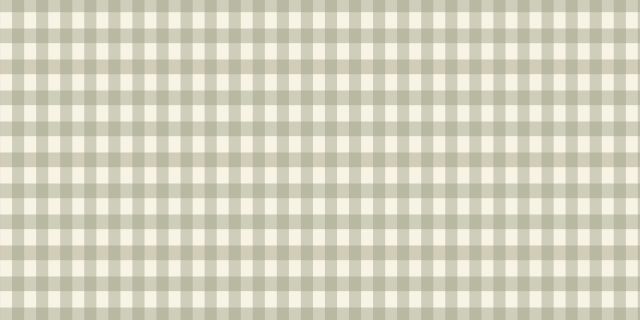
This pattern is drawn by a Shadertoy shader. Its source:

```glsl
// Antialiased stripe coverage around each whole number, per axis
vec2 stripeCoverage(vec2 cell, vec2 halfWidth, vec2 pixel) {
    vec2 fromCentre = abs(cell - round(cell));
    return clamp((halfWidth - fromCentre) / pixel + 0.5, 0.0, 1.0);
}

void mainImage(out vec4 fragColor, in vec2 fragCoord) {
    vec2 repeats = vec2(26.593, 10.323);
    vec2 cell = fragCoord / iResolution.xy * repeats - vec2(0.753, 0.167);
    vec2 stripe = stripeCoverage(cell, vec2(0.252, 0.237), repeats / iResolution.xy);

    // Cream ground, one layer of sage, and two layers where stripes cross
    vec3 cream = vec3(0.968, 0.957, 0.898);
    vec3 sage = vec3(0.812, 0.808, 0.729);
    vec3 deepSage = vec3(0.718, 0.725, 0.639);
    vec3 color = mix(mix(cream, sage, stripe.x), mix(sage, deepSage, stripe.x), stripe.y);

    // Every third horizontal stripe is dyed slightly warmer
    float warmRow = step(1.5, mod(round(cell.y), 3.0));
    color += warmRow * stripe.y * vec3(0.006, -0.004, -0.003);

    fragColor = vec4(color, 1.0);
}
```
